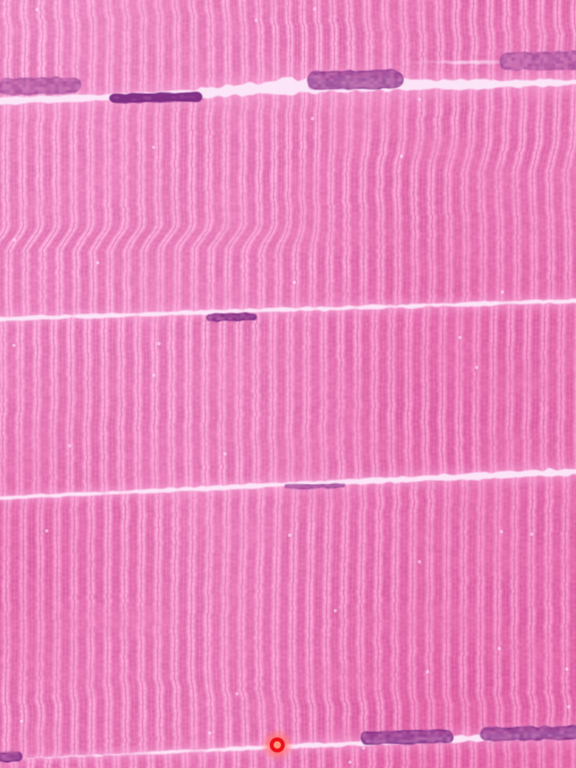
A Shadertoy shader for this texture:

```glsl
// Stained striated muscle: long pink fibres with fine vertical cross bands,
// pale gaps between fibres, flat purple nuclei and a small red pointer spot.
// Bands are a warped periodic profile; gaps and nuclei are distance functions.

const float ASPECT = 0.75;
const float BANDS = 34.0;      // cross bands over the width
const float FIBRILS = 165.0;   // fine rows over the height

const vec3 DEEP_PINK = vec3(0.85, 0.37, 0.64);
const vec3 MID_PINK = vec3(0.94, 0.53, 0.755);
const vec3 PALE_PINK = vec3(0.98, 0.68, 0.86);
const vec3 GAP_WHITE = vec3(0.99, 0.91, 0.98);
const vec3 LILAC = vec3(0.78, 0.43, 0.69);
const vec3 PURPLE = vec3(0.48, 0.15, 0.50);

float hash(vec2 p) {
    vec3 q = fract(vec3(p.xyx) * 0.1031);
    q += dot(q, q.yzx + 33.33);
    return fract((q.x + q.y) * q.z);
}

float noise(vec2 p) {
    vec2 i = floor(p), f = fract(p);
    f = f * f * (3.0 - 2.0 * f);
    return mix(mix(hash(i), hash(i + vec2(1, 0)), f.x),
               mix(hash(i + vec2(0, 1)), hash(i + vec2(1, 1)), f.x), f.y);
}

float bump(float x, float centre, float width) {
    float d = (x - centre) / width;
    return exp(-d * d);
}

// Sideways drift of the bands: slight waves, slips between rows and two kinks
float bandShift(vec2 p, float fibre) {
    float row = p.y * 8.0 + 0.3 * noise(vec2(p.x * 5.0, fibre));
    float slip = mix(hash(vec2(floor(row), 3.0)), hash(vec2(floor(row) + 1.0, 3.0)),
                     smoothstep(0.85, 1.0, fract(row)));
    float kinkLeft = smoothstep(0.67, 0.71, p.y) * (1.0 - smoothstep(0.32, 0.46, p.x));
    float kinkRight = smoothstep(0.77, 0.82, p.y) * smoothstep(0.35, 0.6, p.x);
    return 0.004 * noise(p * vec2(3.0, 6.0)) + 0.006 * slip
         + 0.020 * kinkLeft + 0.010 * kinkRight + 0.017 * hash(vec2(fibre, 8.0));
}

// Wide dark band against a pale band that a thin line splits
vec3 muscle(vec2 p, float fibre) {
    float row = p.y * FIBRILS - p.x * 6.0;
    float jitter = 0.08 * (noise(vec2(p.x * 18.0, row)) - 0.5);
    float t = abs(fract((p.x - bandShift(p, fibre)) * BANDS / ASPECT + jitter) - 0.5);
    float pale = bump(t, 0.12, 0.09);
    float dark = bump(t, 0.40, 0.14) + 0.5 * bump(t, 0.0, 0.05);
    float bead = 0.5 + 0.5 * cos(6.2832 * row);
    float patchy = 0.65 + 0.6 * noise(p * vec2(20.0, 26.0));
    vec3 c = mix(MID_PINK, DEEP_PINK, 0.62 * dark * patchy * (0.8 + 0.2 * bead));
    c = mix(c, PALE_PINK, 0.72 * pale * patchy * (0.7 + 0.3 * bead));
    c += 0.045 * (noise(p * vec2(230.0, 230.0)) - 0.5);
    float wash = noise(p * 3.5 + 4.0) - 0.5 + 0.8 * (p.y - p.x - 0.12);
    return c + wash * vec3(0.02, 0.075, 0.055);
}

// Cover of a ragged gap at signed height d with half width w
float gapCover(float d, float w, vec2 p) {
    d += 0.0016 * (noise(vec2(p.x * 130.0, 2.0)) - 0.5);
    w *= 0.55 + 0.8 * noise(p * vec2(95.0, 20.0));
    float soft = 0.0020;
    return (1.0 - smoothstep(w - soft, w + soft, abs(d))) * smoothstep(0.0, 0.0022, w);
}

float capsule(vec2 p, vec2 halfSize) {
    p.x = max(abs(p.x) - halfSize.x + halfSize.y, 0.0);
    return length(p) - halfSize.y;
}

vec3 addNucleus(vec3 c, vec2 p, vec4 shape, float tone) {
    vec2 q = p - shape.xy;
    q.y -= 0.02 * q.x;
    float d = capsule(q, shape.zw) + 0.0025 * (noise(p * 110.0) - 0.5);
    float rim = bump(d, -0.0015, 0.0018);
    float grain = noise(p * vec2(190.0, 260.0)) - 0.5;
    vec3 body = mix(LILAC, PURPLE, clamp(tone + 0.6 * grain + 0.4 * tone * rim, 0.0, 1.0));
    float cover = 1.0 - smoothstep(-0.0018, 0.0018, d);
    return mix(c, body, cover * mix(0.8, 0.95, tone));
}

// Sparse bright grains, one per hashed cell at most
float specks(vec2 p) {
    vec2 g = p * 28.0, id = floor(g);
    vec2 centre = 0.2 + 0.6 * vec2(hash(id), hash(id + 17.0));
    float d = length(fract(g) - centre);
    return step(0.94, hash(id + 41.0)) * (1.0 - smoothstep(0.03, 0.09, d));
}

// Glow, red ring and pale core
vec3 addPointer(vec3 c, vec2 p, vec2 centre) {
    float r = length(p - centre);
    c = mix(c, vec3(1.0, 0.48, 0.48), 0.85 * (1.0 - smoothstep(0.008, 0.024, r)));
    c = mix(c, vec3(0.92, 0.06, 0.10), 1.0 - smoothstep(0.0085, 0.0110, r));
    return mix(c, vec3(1.0, 0.60, 0.50), 1.0 - smoothstep(0.0035, 0.0060, r));
}

void mainImage(out vec4 fragColor, in vec2 fragCoord) {
    vec2 p = fragCoord / iResolution.xy * vec2(ASPECT, 1.0);
    // Gaps: left height, slope, half width, widening to the right
    vec4 gaps[4] = vec4[4](vec4(0.869, 0.032, 0.0046, 0.0), vec4(0.585, 0.031, 0.0026, 0.0),
                           vec4(0.352, 0.045, 0.0020, 0.0035), vec4(0.011, 0.045, 0.0006, 0.0060));
    // Nuclei: centre, half length, half thickness
    vec4 nuclei[9] = vec4[9](
        vec4(0.052, 0.888, 0.054, 0.011), vec4(0.203, 0.873, 0.060, 0.006),
        vec4(0.462, 0.896, 0.063, 0.0125), vec4(0.716, 0.921, 0.066, 0.012),
        vec4(0.301, 0.587, 0.033, 0.005), vec4(0.410, 0.367, 0.040, 0.003),
        vec4(0.530, 0.040, 0.061, 0.009), vec4(0.690, 0.045, 0.066, 0.009), vec4(0.010, 0.0145, 0.02, 0.007));
    float tones[9] = float[9](0.2, 0.95, 0.42, 0.2, 0.6, 0.35, 0.55, 0.5, 0.55);

    float fibre = 0.0, white = 0.0, haze = 0.0;
    for (int i = 0; i < 4; i++) {
        float swell = i == 0 ? bump(p.x, 0.43, 0.14) : 0.0;
        float d = p.y - gaps[i].x - gaps[i].y * p.x - 0.007 * swell;
        float w = gaps[i].z + gaps[i].w * p.x + 0.006 * swell;
        fibre += step(0.0, d);
        white = max(white, gapCover(d, w, p));
        haze = max(haze, bump(d, 0.0, 0.004 + 2.0 * w));
    }
    float strand = 0.7 * gapCover(p.y - 0.919, 0.002, p) * bump(p.x, 0.61, 0.05);
    vec3 c = muscle(p, fibre);
    c = mix(c, PALE_PINK, 0.45 * haze);
    c = mix(c, GAP_WHITE, max(max(0.95 * white, strand), 0.6 * specks(p)));
    for (int i = 0; i < 9; i++) c = addNucleus(c, p, nuclei[i], tones[i]);
    c = addPointer(c, p, vec2(0.361, 0.030));
    fragColor = vec4(clamp(c, 0.0, 1.0), 1.0);
}
```
